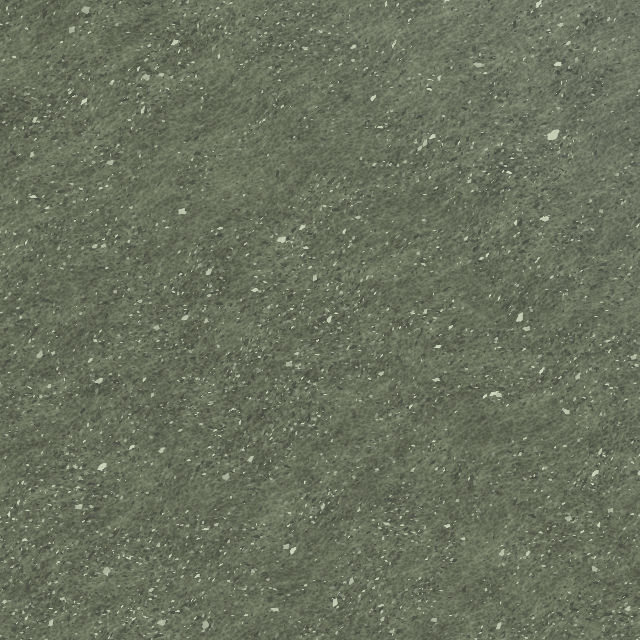
Give the GLSL for this texture, as a three.js fragment shader.

```glsl
varying vec2 vUv;

vec2 hash2(vec2 p) {
  p = vec2(dot(p, vec2(127.1, 311.7)), dot(p, vec2(269.5, 183.3)));
  return fract(sin(p) * 43758.5);
}

// Distance to the nearest scattered point
float cellular(vec2 p) {
  vec2 cell = floor(p);
  float nearest = 4.0;
  for (int j = -1; j <= 1; j++) {
    for (int i = -1; i <= 1; i++) {
      vec2 id = cell + vec2(float(i), float(j));
      vec2 d = p - id - hash2(id);
      nearest = min(nearest, dot(d, d));
    }
  }
  return sqrt(nearest);
}

// Broad drifts along the grain, about -1 to 1
float drift(vec2 p) {
  p += 0.05 * sin(p.yx * vec2(17.0, 11.0) + vec2(0.7, 2.1));
  float wide = sin(p.x * 9.0 + 3.0 * sin(p.y * 13.0)) * sin(p.y * 23.0 + 2.0 * sin(p.x * 7.0));
  float narrow = sin(p.x * 31.0 + 2.5 * sin(p.y * 37.0 + 1.3)) * sin(p.y * 61.0 + 2.0 * sin(p.x * 19.0));
  return 0.5 * wide + 0.5 * narrow;
}

// Coverage of scattered, ragged ellipses; halfLength is in canvas units
float flecks(vec2 p, float scale, float share, float halfLength, float faintest, float seed) {
  vec2 q = p * scale;
  vec2 cell = floor(q);
  float edge = 0.0011 * scale;
  float cover = 0.0;
  for (int j = -1; j <= 1; j++) {
    for (int i = -1; i <= 1; i++) {
      vec2 id = cell + vec2(float(i), float(j));
      vec2 center = id + hash2(id + seed);
      vec2 form = hash2(id + seed + 57.3);
      vec2 kind = hash2(id + seed + 113.9);
      float present = step(kind.x, share * (1.0 + 1.5 * drift(center / scale)));
      float angle = (form.x - 0.5) * 1.9;
      vec2 d = mat2(cos(angle), -sin(angle), sin(angle), cos(angle)) * (q - center);
      d.y *= 1.2 + 1.3 * form.y;
      float radius = halfLength * scale * mix(0.4, 1.0, kind.y * kind.y);
      d += 0.17 * radius * sin(d.yx * 4.0 / radius + 6.3 * form);
      float body = 1.0 - smoothstep(-edge, edge, length(d) - radius);
      cover = max(cover, present * body * mix(faintest, 1.0, form.y));
    }
  }
  return cover;
}

void main() {
  // Axes along and across the slanting grain
  vec2 grain = vec2(dot(vUv, vec2(0.87, 0.49)), dot(vUv, vec2(-0.49, 0.87)));
  vec2 bent = grain + 0.004 * sin(grain.yx * vec2(43.0, 29.0));

  // Mottled green ground with cloudy bands
  float mottle = 0.15 * (cellular(bent * vec2(32.0, 80.0)) - 0.5)
    + 0.23 * (cellular(bent * vec2(90.0, 165.0) + 31.0) - 0.5)
    + 0.27 * (cellular(bent * vec2(190.0, 270.0) + 73.0) - 0.5);
  float clouds = 0.055 * drift(grain * 0.8 + 2.0) + 0.055 * drift(grain * 1.9 + 5.0)
    + 0.12 * (cellular(bent * vec2(9.0, 24.0) + 17.0) - 0.5);
  vec3 color = vec3(0.432, 0.458, 0.376) * (1.0 + mottle + clouds);

  // Cool, lighter haze toward the upper right
  color += vec3(0.020, 0.022, 0.030) * smoothstep(1.1, 1.9, vUv.x + vUv.y);

  // Dark mineral streaks and specks
  vec3 darkMineral = vec3(0.270, 0.278, 0.248);
  color = mix(color, darkMineral, 0.8 * flecks(bent, 72.0, 0.36, 0.0065, 0.35, 11.0));
  color = mix(color, darkMineral, 0.9 * flecks(bent, 140.0, 0.34, 0.0030, 0.45, 23.0));

  // Translucent sage flakes
  color = mix(color, vec3(0.57, 0.61, 0.53), 0.85 * flecks(bent, 95.0, 0.26, 0.0046, 0.4, 37.0));

  // Pale chips from dust to rare large flakes
  vec3 paleChip = vec3(0.82, 0.85, 0.75);
  color = mix(color, paleChip, flecks(bent, 115.0, 0.19, 0.0032, 0.5, 41.0));
  color = mix(color, paleChip, flecks(bent, 45.0, 0.14, 0.0068, 0.6, 59.0));
  color = mix(color, paleChip, flecks(bent, 12.0, 0.10, 0.0120, 0.8, 71.0));

  gl_FragColor = vec4(color, 1.0);
}
```
